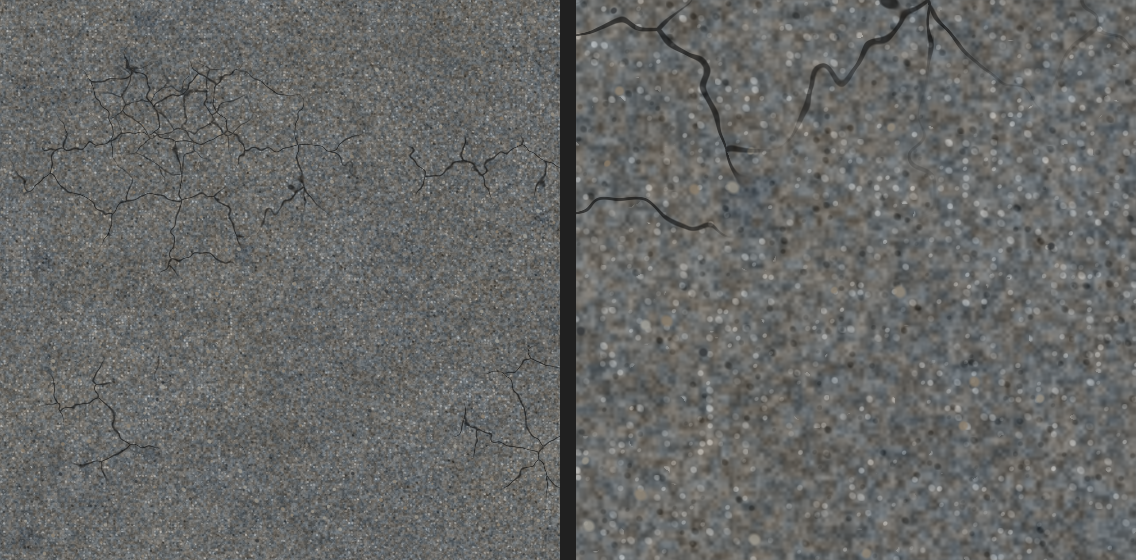
Left, the full canvas; right, a detail of the centre.
Give the GLSL for this texture, as a WebGL 2 fragment shader.

```glsl
#version 300 es
precision highp float;

uniform vec2 u_resolution;
out vec4 fragColor;

#define BASE_TONE vec3(0.401, 0.406, 0.402)
#define GRAIN_SCALE 230.0
#define GRAIN_CONTRAST 0.17
#define DUST_CONTRAST 0.11
#define PATCH_CONTRAST 0.085
#define CRACK_WIDTH 0.0011
#define CRACK_DEPTH 0.55
#define WIDE_CELLS 9.5
#define FINE_CELLS 18.0

// Integer hash of a lattice cell, two values in 0..1
vec2 hash2(vec2 cell, float seed) {
    uvec3 q = uvec3(ivec3(cell, seed)) * uvec3(1597u, 3812u, 7919u);
    uint h = (q.x ^ (q.y * 747u) ^ q.z) * 277803u;
    h = ((h >> 15u) ^ h) * 2246822u + q.y * 31u;
    h = ((h >> 13u) ^ h) * 326648u + q.x + 977u;
    h = ((h >> 16u) ^ h) * 73244475u;
    h ^= h >> 15u;
    return vec2(h & 65535u, h >> 16u) / 65535.0;
}

float noise(vec2 p, float seed) {
    vec2 i = floor(p), f = fract(p);
    f = f * f * (3.0 - 2.0 * f);
    float low = mix(hash2(i, seed).x, hash2(i + vec2(1, 0), seed).x, f.x);
    float high = mix(hash2(i + vec2(0, 1), seed).x, hash2(i + 1.0, seed).x, f.x);
    return mix(low, high, f.y);
}

float fbm(vec2 p, float seed) {
    float sum = 0.0, amp = 0.5;
    for (int i = 0; i < 4; i++) {
        sum += amp * noise(p, seed + float(i));
        p = p * 2.1 + 3.7;
        amp *= 0.5;
    }
    return sum / 0.9375;
}

// Scattered round stones: x = coverage, y = random value of the stone
vec2 stones(vec2 p, float scale, float density, float radius, float soft, float seed) {
    vec2 cell = floor(p * scale);
    vec2 pick = hash2(cell, seed);
    vec2 jitter = hash2(cell, seed + 1.0);
    float r = radius * mix(0.5, 1.0, pick.y);
    vec2 offset = fract(p * scale) - mix(vec2(r), vec2(1.0 - r), jitter);
    offset.x += 0.4 * offset.y * (pick.y - 0.5);
    float edge = max(soft * r, 0.7 * scale / u_resolution.y);
    float cover = 1.0 - smoothstep(r - edge, r + edge, length(offset));
    return vec2(cover * step(pick.x, density), pick.y);
}

// Distance to the border between the two nearest cell centres
float cellBorder(vec2 p, float scale, float seed) {
    vec2 cell = floor(p * scale), f = fract(p * scale);
    vec2 first = vec2(9.0), second = vec2(9.0);
    for (int y = -1; y <= 1; y++)
    for (int x = -1; x <= 1; x++) {
        vec2 g = vec2(x, y);
        vec2 r = g + 0.1 + 0.8 * hash2(cell + g, seed) - f;
        if (dot(r, r) < dot(first, first)) { second = first; first = r; }
        else if (dot(r, r) < dot(second, second)) second = r;
    }
    return dot(0.5 * (first + second), normalize(second - first)) / scale;
}

float crackLine(float dist, float width) {
    float edge = 0.8 / u_resolution.y;
    return 1.0 - smoothstep(max(width - edge, 0.0), width + edge, dist);
}

// Crack network, confined to worn zones (centre, radii)
float cracks(vec2 p) {
    const vec4 zones[5] = vec4[5](
        vec4(0.33, 0.71, 0.33, 0.21), vec4(0.86, 0.70, 0.20, 0.06),
        vec4(0.21, 0.27, 0.13, 0.13), vec4(0.49, 0.19, 0.08, 0.07),
        vec4(0.92, 0.25, 0.12, 0.15));
    float worn = -1.0;
    for (int i = 0; i < 5; i++)
        worn = max(worn, 1.0 - length((p - zones[i].xy) / zones[i].zw));
    float core = 1.0 - length((p - vec2(0.32, 0.78)) / vec2(0.14, 0.13));

    vec2 bend = vec2(noise(p * 22.0, 20.0), noise(p * 22.0, 21.0)) - 0.5;
    vec2 kink = vec2(noise(p * 75.0, 22.0), noise(p * 75.0, 23.0)) - 0.5;
    vec2 q = p + 0.035 * bend + 0.011 * kink;

    float gaps = noise(p * 13.0, 24.0);
    float width = CRACK_WIDTH * mix(0.4, 1.5, noise(p * 30.0, 25.0));
    float wide = smoothstep(0.0, 0.3, worn + 0.5 * (gaps - 0.5));
    wide *= smoothstep(0.2, 0.5, gaps + 0.35 * max(core, 0.0));
    float fine = smoothstep(0.0, 0.4, core + 0.7 * (gaps - 0.5));
    return max(wide * crackLine(cellBorder(q, WIDE_CELLS, 30.0), width),
               0.8 * fine * crackLine(cellBorder(q, FINE_CELLS, 31.0), width));
}

void main() {
    vec2 p = gl_FragCoord.xy / u_resolution.y;

    // Broad wear, drawn out sideways
    float wear = fbm(p * vec2(4.0, 8.0), 1.0) - 0.5;
    float mottling = fbm(p * vec2(22.0, 30.0), 6.0) - 0.5;
    vec3 color = BASE_TONE + PATCH_CONTRAST * (0.6 * wear + 0.7 * mottling);
    color += vec3(0.02, 0.004, -0.02) * (fbm(p * 7.0, 11.0) - 0.5);

    // Fine aggregate with a faint tint per grain
    color += GRAIN_CONTRAST * (noise(p * GRAIN_SCALE, 40.0) - 0.5);
    color += DUST_CONTRAST * (noise(p * GRAIN_SCALE * 1.9, 41.0) - 0.5);
    color += vec3(0.05, 0.0, -0.05) * (noise(p * GRAIN_SCALE * 0.7, 42.0) - 0.5);

    // Soft bluish stains
    vec2 stain = stones(p, 6.0, 0.22, 0.13, 0.8, 50.0);
    color -= stain.x * vec3(0.06, 0.05, 0.035);

    // Dark pits, pale chips and sparse larger pebbles
    vec2 pit = stones(p, 150.0, 0.13, 0.32, 0.5, 52.0);
    color -= pit.x * mix(0.05, 0.13, pit.y);
    float exposed = 0.17 + 0.35 * mottling + 0.2 * wear;
    vec2 chip = stones(p, 190.0, exposed, 0.42, 0.4, 54.0);
    color += chip.x * mix(0.07, 0.2, fract(chip.y * 7.0));
    vec2 pebble = stones(p, 60.0, 0.05, 0.22, 0.4, 56.0);
    vec3 pebbleTone = mix(vec3(0.54, 0.48, 0.40), vec3(0.65, 0.65, 0.62), fract(pebble.y * 5.0));
    color = mix(color, pebbleTone, 0.8 * pebble.x);
    vec2 hole = stones(p, 40.0, 0.025, 0.13, 0.4, 58.0);
    color = mix(color, vec3(0.20, 0.21, 0.22), 0.8 * hole.x);

    color *= 1.0 - CRACK_DEPTH * cracks(p);
    fragColor = vec4(color, 1.0);
}
```
